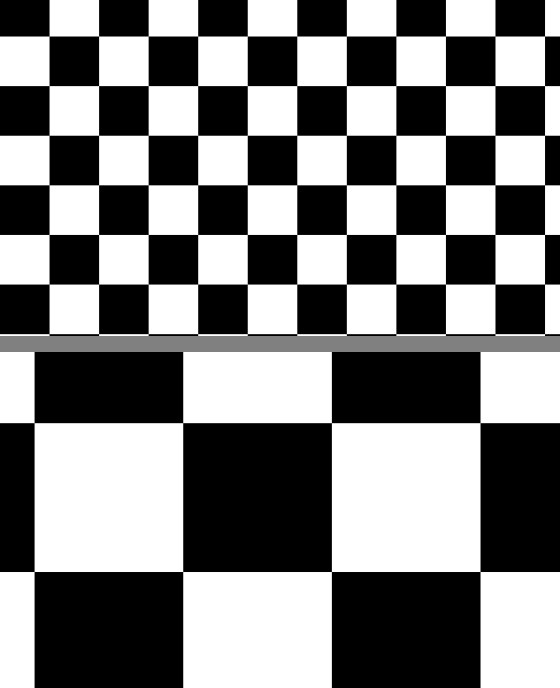
Top, the full canvas; bottom, a detail of the centre.
This pattern is drawn by a WebGL 2 fragment shader. Its source:

```glsl
#version 300 es
precision highp float;
// Black and white checkerboard of plain squares, cropped at the right, top and bottom.
// Each axis is a square wave of +1 and -1, averaged over one pixel to smooth the edges;
// the product of the two waves picks the colour.

#define CELLS vec2(11.302, 6.773)   // squares across and down the canvas
#define PHASE vec2(0.0, 0.963)      // part of the first square cut off at left and bottom
#define EDGE_PIXELS 1.0             // width of the smoothed edge
#define DARK vec3(0.0)
#define LIGHT vec3(1.0)

uniform vec2 u_resolution;
out vec4 fragColor;

// Square wave per axis: +1 in even cells, -1 in odd cells, with a linear ramp at each edge.
vec2 squareWave(vec2 p, vec2 edgeWidth) {
    vec2 edgeDistance = 0.5 - abs(fract(p) - 0.5);
    vec2 cellSign = 1.0 - 2.0 * mod(floor(p), 2.0);
    return cellSign * clamp(2.0 * edgeDistance / edgeWidth, 0.0, 1.0);
}

void main() {
    // Position and pixel size, both measured in squares.
    vec2 pixelSize = CELLS / u_resolution;
    vec2 p = gl_FragCoord.xy * pixelSize + PHASE;

    // Equal signs give a light square, opposite signs a dark one.
    vec2 wave = squareWave(p, EDGE_PIXELS * pixelSize);
    float lightness = 0.5 + 0.5 * wave.x * wave.y;
    fragColor = vec4(mix(DARK, LIGHT, lightness), 1.0);
}
```
